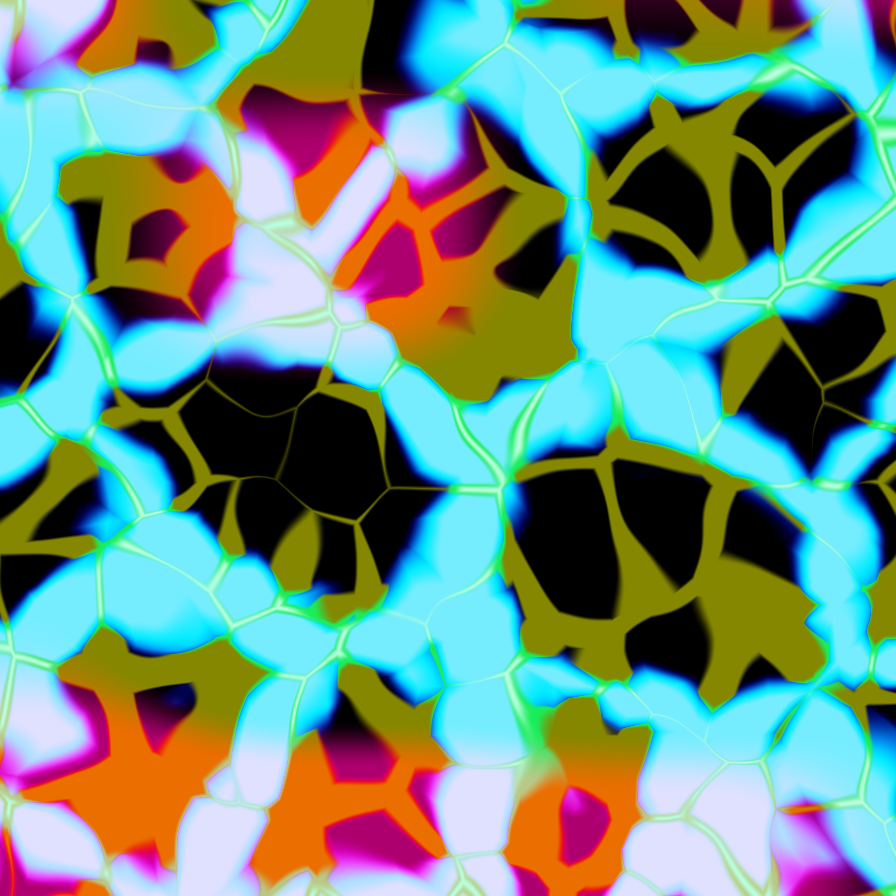
Write a WebGL 1 fragment shader that draws this texture.

```glsl
precision highp float;
uniform vec2 u_resolution;

const vec3 CYAN = vec3(0.46, 0.93, 1.0);
const vec3 LAVENDER = vec3(0.88, 0.88, 1.0);
const vec3 MAGENTA = vec3(0.68, 0.0, 0.43);
const vec3 OLIVE = vec3(0.52, 0.53, 0.0);
const vec3 ORANGE = vec3(0.92, 0.43, 0.0);
const vec3 GREEN = vec3(0.1, 0.93, 0.35);
const vec3 MINT = vec3(0.72, 1.0, 0.87);
const vec3 PEACH = vec3(1.0, 0.72, 0.6);
const vec3 HOT_RIM = vec3(0.45, 0.0, 0.3);

const float REGION_SCALE = 3.6;
const float CELL_SCALE = 9.0;
const float TINT_SCALE = 2.7;
const float WARP_SCALE = 11.0;
const float WARP_AMOUNT = 0.045;
const float CYAN_REACH = 0.17;
const float SCALLOP = 0.25;
const float STRAND_WIDTH = 0.24;
const float STRAND_VARIATION = 0.55;
const float CRACK_WIDTH = 0.05;
const float CRACK_VARIATION = 0.16;
const float STRAND_SOFTNESS = 0.045;

vec2 hash2(vec2 p) {
    vec2 k = vec2(dot(p, vec2(127.1, 311.7)), dot(p, vec2(269.5, 183.3)));
    return fract(sin(k) * 43758.5453);
}

float noise(vec2 p) {
    vec2 i = floor(p);
    vec2 f = fract(p);
    f = f * f * f * (f * (f * 6.0 - 15.0) + 10.0);
    float low = mix(hash2(i).x, hash2(i + vec2(1.0, 0.0)).x, f.x);
    float high = mix(hash2(i + vec2(0.0, 1.0)).x, hash2(i + 1.0).x, f.x);
    return mix(low, high, f.y);
}

// Second minus first nearest distance: zero along the cell borders
float cellGap(vec2 p) {
    vec2 base = floor(p);
    float nearest = 8.0;
    float second = 8.0;
    for (int y = -2; y <= 2; y++) {
        for (int x = -2; x <= 2; x++) {
            vec2 cell = base + vec2(float(x), float(y));
            float d = distance(p, cell + hash2(cell));
            second = min(second, max(nearest, d));
            nearest = min(nearest, d);
        }
    }
    return second - nearest;
}

void main() {
    vec2 p = gl_FragCoord.xy / min(u_resolution.x, u_resolution.y);
    vec2 warp = vec2(noise(p * WARP_SCALE), noise(p * WARP_SCALE + 37.0)) - 0.5;
    vec2 q = p + WARP_AMOUNT * warp;

    // Cyan bands follow the large borders, scalloped by the small cells
    float gap = cellGap(q * CELL_SCALE + 5.0);
    float region = cellGap((p + 0.4 * (q - p)) * REGION_SCALE + 13.0);
    float flood = CYAN_REACH + SCALLOP * gap - region
        + 0.25 * (noise(p * 8.0 + 61.0) - 0.5);
    float tint = smoothstep(0.38, 0.62, noise(p * TINT_SCALE + 21.0));

    // Cell interiors: each channel floods in at its own depth
    vec3 wash = smoothstep(vec3(0.04, -0.06, -0.1), vec3(0.12, 0.06, 0.03), vec3(flood));
    vec3 color = mix(MAGENTA * tint, mix(CYAN, LAVENDER, tint), wash);
    color += HOT_RIM * tint * wash.b * (1.0 - wash.g);

    // Broad strands on dry ground, thin cracks in the cyan
    float strandWidth = STRAND_WIDTH + STRAND_VARIATION * (noise(p * 6.5 + 83.0) - 0.5);
    float crackWidth = CRACK_WIDTH + CRACK_VARIATION * (noise(p * 15.0 + 47.0) - 0.5);
    float width = mix(strandWidth, crackWidth, smoothstep(-0.02, 0.035, flood));
    vec3 fringe = vec3(-0.03, 0.03, 0.0) * tint;
    vec3 strand = 1.0 - smoothstep(-STRAND_SOFTNESS, STRAND_SOFTNESS, gap - width + fringe);

    // Strand colour passes through green towards a pale core
    vec3 ground = mix(OLIVE, ORANGE, tint);
    float core = smoothstep(0.02, 0.09, flood) * (1.0 - smoothstep(0.0, 0.09, gap));
    vec3 vein = mix(mix(GREEN, PEACH, 0.7 * tint), MINT, core);
    vec3 strandColor = mix(ground, vein, smoothstep(-0.025, 0.015, flood));

    color = mix(color, strandColor, strand);
    gl_FragColor = vec4(clamp(color, 0.0, 1.0), 1.0);
}
```
